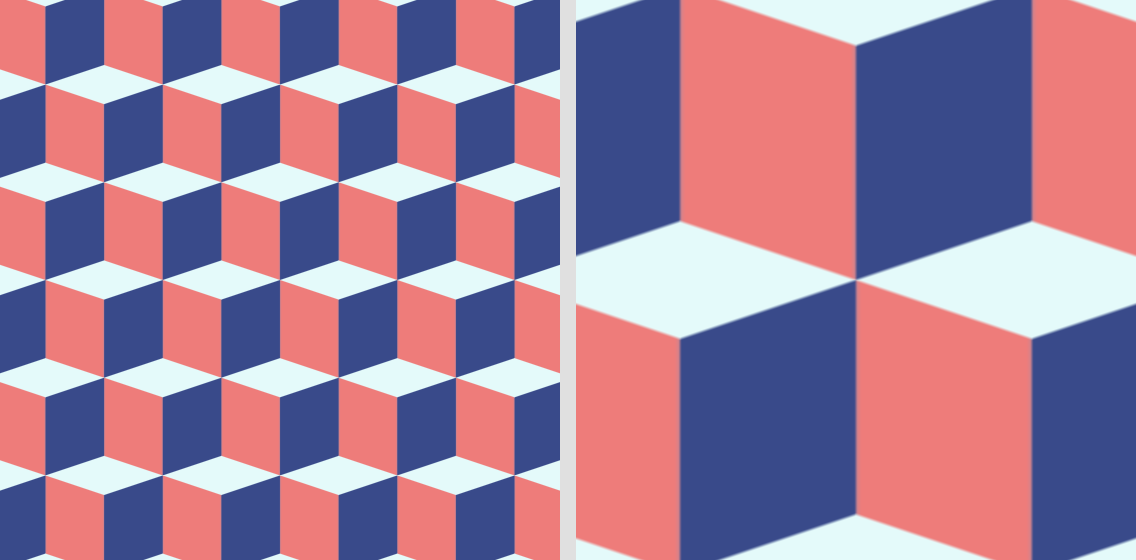
Left, the full canvas; right, a detail of the centre.
Write a WebGL 2 fragment shader that draws this pattern.

```glsl
#version 300 es
precision highp float;
// Tumbling-blocks pattern: rows of cubes with a pale top, coral left and blue right side.
// Each vertical strip is half a cube wide; mirrored strips and a two-row period
// turn every face edge into one signed distance.

uniform vec2 u_resolution;
out vec4 outColor;

#define HALF_WIDTH 0.1047    // half the width of a cube
#define ROW_PITCH 0.1745     // vertical step between rows
#define TOP_HALF 0.0350      // half the height of the top rhombus
#define EDGE_SOFT 0.0013     // half width of the edge blend
#define SEAM_WIDTH 0.0036    // mauve fringe beside upright edges
#define SEAM_AMOUNT 0.75

const vec3 PALE = vec3(0.895, 0.982, 0.982);
const vec3 CORAL = vec3(0.932, 0.487, 0.480);
const vec3 BLUE = vec3(0.222, 0.290, 0.543);
const vec3 MAUVE = vec3(0.790, 0.520, 0.570);

// Coverage of the region where the signed distance is positive.
float cover(float dist, float soft) {
    return smoothstep(-soft, soft, dist);
}

vec3 cubes(vec2 p, float soft) {
    // Strip coordinates: ramp is 0 on even columns and 1 on odd ones.
    float column = p.x / HALF_WIDTH;
    float across = fract(column);
    bool oddStrip = mod(floor(column), 2.0) > 0.5;
    float ramp = oddStrip ? 1.0 - across : across;

    // Height within two rows, measured from the nearest even row.
    float height = mod(p.y + ROW_PITCH, 2.0 * ROW_PITCH) - ROW_PITCH;
    float fromRow = abs(height);

    // Rhombus tops of even and odd rows.
    float evenTop = TOP_HALF * ramp - fromRow;
    float oddTop = TOP_HALF * (1.0 - ramp) - (ROW_PITCH - fromRow);
    float slope = TOP_HALF / HALF_WIDTH;
    float topDist = max(evenTop, oddTop) / sqrt(1.0 + slope * slope);

    // Side faces, positive on coral.
    float edgeDist = min(across, 1.0 - across) * HALF_WIDTH;
    bool isCoral = (height < 0.0) != oddStrip;
    float coralDist = isCoral ? edgeDist : -edgeDist;

    // Paint sides with a faint fringe, then the tops.
    float seam = SEAM_AMOUNT * (1.0 - smoothstep(0.0, SEAM_WIDTH, edgeDist));
    vec3 coralFace = mix(CORAL, MAUVE, seam);
    vec3 color = mix(BLUE, coralFace, cover(coralDist, soft));
    return mix(color, PALE, cover(topDist, soft));
}

void main() {
    vec2 p = (gl_FragCoord.xy - 0.5 * u_resolution) / u_resolution.y;
    float soft = max(EDGE_SOFT, 0.7 / u_resolution.y);
    outColor = vec4(cubes(p, soft), 1.0);
}
```
